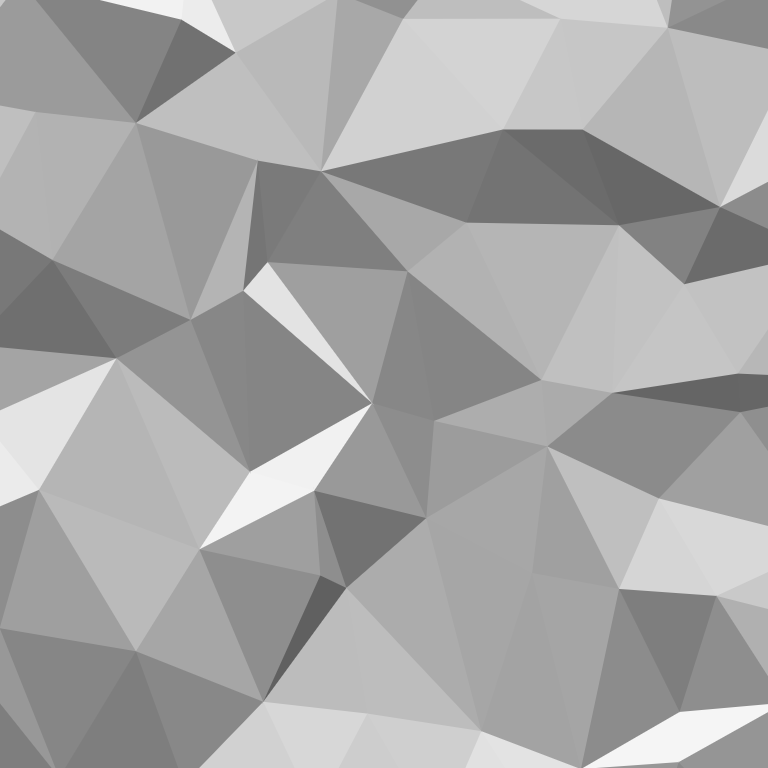
This background is drawn by a Shadertoy shader. Its source:

```glsl
// Low-poly relief: irregular flat-shaded grey triangles with crisp edges.
#define CELLS 6.9              // grid cells across the canvas height
#define JITTER 0.86            // vertex scatter, below 1 keeps quads simple
#define SLOPE 1.75             // strength of the facet tilt
#define TURN 0.45              // rotation of the hidden grid, radians
#define OFFSET vec2(23.0, 41.0)
#define LIGHT vec2(-0.55, 0.835)

vec3 hash3(vec2 p) {
    vec3 q = fract(p.xyx * vec3(0.1031, 0.1030, 0.0973));
    q += dot(q, q.yxz + 33.33);
    return fract((q.xxy + q.yzz) * q.zyx);
}

// Scattered grid vertex: position in xy, height in z
vec3 vertexAt(vec2 id) {
    vec3 h = hash3(id);
    return vec3(id + 0.5 + JITTER * (h.xy - 0.5), h.z);
}

float cross2(vec2 a, vec2 b) { return a.x * b.y - a.y * b.x; }

// Signed area over longest side squared: negative when flipped
float quality(vec3 a, vec3 b, vec3 c) {
    vec2 u = b.xy - a.xy, v = c.xy - a.xy, w = c.xy - b.xy;
    return cross2(u, v) / max(dot(u, u), max(dot(v, v), dot(w, w)));
}

float edgeDistance(vec2 p, vec2 a, vec2 b) {
    return cross2(b - a, p - a) / length(b - a);
}

// Grey tone of a facet from its slope towards the light
float facetTone(vec3 a, vec3 b, vec3 c) {
    vec3 n = cross(b - a, c - a);
    float g = SLOPE * dot(n.xy, LIGHT) / max(n.z, 0.001);
    float u = 0.5 + 0.5 * g / sqrt(1.0 + g * g);
    return 0.35 + u * (0.9 + u * (0.7 * u - 0.95));
}

// Adds one triangle as (tone * coverage, coverage)
vec2 facet(vec2 p, vec3 a, vec3 b, vec3 c, float pixel) {
    float d = min(edgeDistance(p, a.xy, b.xy),
              min(edgeDistance(p, b.xy, c.xy), edgeDistance(p, c.xy, a.xy)));
    float cover = clamp(0.5 + d / pixel, 0.0, 1.0);
    return vec2(facetTone(a, b, c), 1.0) * cover;
}

void mainImage(out vec4 fragColor, in vec2 fragCoord) {
    float pixel = CELLS / iResolution.y;
    float cs = cos(TURN), sn = sin(TURN);
    vec2 p = mat2(cs, sn, -sn, cs) * (fragCoord * pixel) + OFFSET;
    vec2 base = floor(p - 0.5);
    vec2 sum = vec2(0.0);

    // Nearby quads, each split along its better diagonal
    for (int y = -1; y <= 1; y++)
    for (int x = -1; x <= 1; x++) {
        vec2 id = base + vec2(x, y);
        vec3 a = vertexAt(id);
        vec3 b = vertexAt(id + vec2(1.0, 0.0));
        vec3 c = vertexAt(id + vec2(1.0, 1.0));
        vec3 d = vertexAt(id + vec2(0.0, 1.0));
        float splitAC = min(quality(a, b, c), quality(a, c, d));
        float splitBD = min(quality(a, b, d), quality(b, c, d));
        if (splitAC > splitBD)
            sum += facet(p, a, b, c, pixel) + facet(p, a, c, d, pixel);
        else
            sum += facet(p, a, b, d, pixel) + facet(p, b, c, d, pixel);
    }
    fragColor = vec4(vec3(sum.x / max(sum.y, 0.001)), 1.0);
}
```
